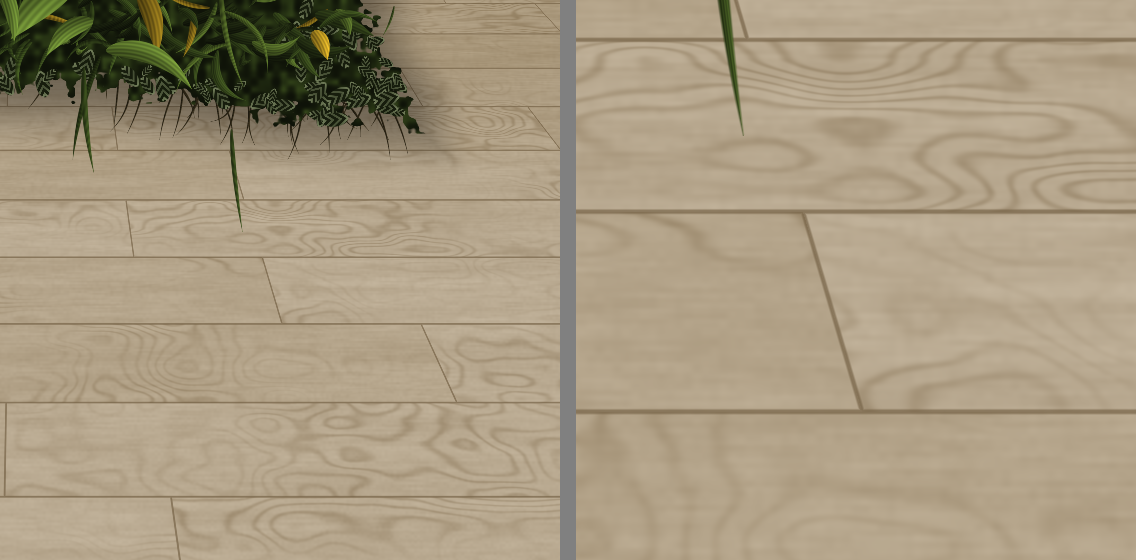
Left: the whole. Right: its middle third, enlarged.
This texture is drawn by a three.js fragment shader. Its source:

```glsl
// Pale oak plank floor in perspective, with a bed of leafy plants at the upper left.
varying vec2 vUv;

const float HORIZON = 1.988;
const float PLANK_LENGTH = 0.63;
const vec3 OAK = vec3(0.735, 0.675, 0.58);
const vec3 TAN_OAK = vec3(0.65, 0.58, 0.465);
const vec3 SEAM = vec3(0.46, 0.385, 0.275);
const vec3 DARK_LEAF = vec3(0.09, 0.115, 0.05);
const vec3 GREEN = vec3(0.24, 0.32, 0.12);
const vec3 BRIGHT = vec3(0.42, 0.54, 0.2);
const vec3 YELLOW = vec3(0.72, 0.58, 0.13);
const vec3 STEM = vec3(0.19, 0.16, 0.09);

float hash(vec2 p) {
  vec3 q = fract(p.xyx * 0.1031);
  q += dot(q, q.yzx + 33.33);
  return fract((q.x + q.y) * q.z);
}

float noise(vec2 p) {
  vec2 i = floor(p), f = fract(p);
  f = f * f * (3.0 - 2.0 * f);
  return mix(mix(hash(i), hash(i + vec2(1, 0)), f.x),
             mix(hash(i + vec2(0, 1)), hash(i + vec2(1, 1)), f.x), f.y);
}

// Four random values for item i of a group
vec4 hash4(float i, float group) {
  return vec4(hash(vec2(i, group)), hash(vec2(i, group + 7.0)),
              hash(vec2(i, group + 13.0)), hash(vec2(i, group + 29.0)));
}

// Contour rings of stretched noise, plus fine fibres
float woodGrain(vec2 q, vec2 seed) {
  vec2 s = q * vec2(11.0, 2.6) + seed;
  float field = noise(s) + 0.3 * noise(s * vec2(2.3, 2.0) + 5.0);
  float ring = pow(0.5 + 0.5 * sin(field * 42.0 + q.y * 9.0), 3.0);
  float patchy = smoothstep(0.35, 0.8, noise(q * vec2(5.0, 1.3) + seed.yx));
  float fibre = noise(q * vec2(45.0, 38.0) + seed) - 0.5;
  float streak = noise(q * vec2(7.0, 9.0) + seed) - 0.5;
  return ring * (0.12 + 0.88 * patchy) + 0.35 * fibre + 0.5 * streak;
}

vec3 plankFloor(vec2 p) {
  float depth = HORIZON - p.y;
  vec2 q = vec2((p.x - 0.04) / depth, 19.035 / depth - 10.152);
  float row = floor(q.y);
  // Each row steps a quarter plank; rows from the fourth up shift by half
  float along = (q.x + 0.017 + 0.1585 * row + 0.315 * step(4.0, row)) / PLANK_LENGTH;
  vec2 id = vec2(floor(along), row) + 20.0;
  float tone = hash(id * 3.7);
  float far = smoothstep(0.5, 1.0, p.y);
  vec3 color = mix(OAK, TAN_OAK, clamp(0.4 * tone * tone + 0.65 * far, 0.0, 1.0));
  color -= vec3(0.075, 0.082, 0.09) * woodGrain(q, id * 4.3);
  color += 0.018 * (noise(p * 190.0) - 0.5);
  // Seams narrow with distance
  float width = 0.00085 * depth;
  float edgeY = min(fract(q.y), 1.0 - fract(q.y)) * depth * depth / 19.035;
  float edgeX = min(fract(along), 1.0 - fract(along)) * PLANK_LENGTH * depth;
  float seam = 1.0 - smoothstep(width * 0.4, width * 1.7, min(edgeX, edgeY));
  return mix(color, SEAM, 0.7 * seam);
}

// Tapered, curved leaf from root to tip, with a lit side and a midrib
vec3 blade(vec3 under, vec2 p, vec2 root, vec2 tip, float bend, float width, vec3 color) {
  vec2 axis = tip - root;
  float len = length(axis);
  vec2 dir = axis / len, q = p - root;
  float t = dot(q, dir) / len, tc = clamp(t, 0.0, 1.0);
  float off = dot(q, vec2(-dir.y, dir.x)) - bend * 4.0 * tc * (1.0 - tc);
  float halfWidth = width * 2.6 * sqrt(tc) * (1.0 - tc);
  float cover = 1.0 - smoothstep(-0.001, 0.001, abs(off) - halfWidth);
  cover *= step(0.0, t) * step(t, 1.0);
  float side = off / width;
  float shade = 0.72 + 0.35 * smoothstep(-0.5, 0.5, side) + 0.12 * sin(side * 16.0);
  shade *= 0.75 + 0.35 * tc;
  return mix(under, color * shade, cover);
}

// Small oval leaf with pale chevron stripes
vec3 stripedLeaf(vec3 under, vec2 p, vec2 center, float angle, float size) {
  vec2 d = p - center;
  vec2 q = vec2(cos(angle) * d.x + sin(angle) * d.y, cos(angle) * d.y - sin(angle) * d.x) / size;
  float cover = 1.0 - smoothstep(0.9, 1.05, length(q * vec2(1.0, 1.9)));
  float stripe = smoothstep(-0.1, 0.5, sin((q.x - abs(q.y) * 1.3) * 11.0));
  vec3 color = mix(DARK_LEAF, vec3(0.5, 0.55, 0.4), stripe * (0.45 + 0.5 * q.x * q.x));
  return mix(under, color, cover);
}

float bedBottom(float x) { return 0.845 - 0.05 * smoothstep(0.15, 0.55, x); }

vec3 plantBed(vec3 color, vec2 p) {
  float right = 0.725 - 0.075 * smoothstep(0.8, 0.95, p.y);
  float inside = min(p.y - bedBottom(p.x), right - p.x);
  color *= 1.0 - 0.36 * smoothstep(-0.12, 0.02, inside);
  // Hanging stems
  for (float i = 0.0; i < 44.0; i++) {
    vec4 r = hash4(i, 3.0);
    vec2 root = vec2(0.7 * sqrt(r.x), bedBottom(0.7 * sqrt(r.x)) + 0.025);
    vec2 tip = root + vec2(0.09 * (r.y - 0.5), -0.03 - 0.08 * r.z);
    color = blade(color, p, root, tip, 0.03 * (r.w - 0.5), 0.0015, STEM);
  }
  // Dark undergrowth with a ragged edge
  float ragged = inside + 0.06 * (noise(p * 55.0) - 0.5) + 0.03 * (noise(p * 130.0) - 0.5);
  vec3 thicket = mix(DARK_LEAF * 0.6, GREEN * 0.85, pow(noise(p * 75.0), 2.0));
  color = mix(color, thicket, smoothstep(0.0, 0.006, ragged));
  // Striped ground leaves, thickest at the right
  for (float i = 0.0; i < 64.0; i++) {
    vec4 r = hash4(i, 61.0);
    vec2 c = vec2(0.52 + 0.19 * r.x, 0.785 + 0.17 * r.y - 0.1 * (r.x - 0.5) * r.y);
    if (mod(i, 3.0) < 1.0) c = vec2(0.55 * r.x, bedBottom(0.55 * r.x) + 0.045 * r.y);
    color = stripedLeaf(color, p, c, 6.283 * r.z, 0.012 + 0.013 * r.w);
  }
  // Arching foliage
  for (float i = 0.0; i < 76.0; i++) {
    vec4 r = hash4(i, 101.0);
    vec2 root = vec2(0.62 * r.x, 0.91 + 0.11 * r.y);
    vec2 tip = root + vec2(0.22 * (r.z - 0.5), 0.05 - 0.15 * r.w);
    vec3 tint = mix(DARK_LEAF, GREEN, r.w * 1.1);
    if (mod(i, 13.0) < 1.0) tint = YELLOW * 0.8;
    if (mod(i, 9.0) < 1.0) tint = BRIGHT * 0.8;
    color = blade(color, p, root, tip, 0.05 * (r.y - 0.5), 0.004 + 0.011 * r.z * r.x, tint);
  }
  // Broad front leaves
  color = blade(color, p, vec2(0.25, 1.02), vec2(0.28, 0.90), 0.01, 0.018, YELLOW * 0.8);
  color = blade(color, p, vec2(0.13, 1.04), vec2(0.02, 0.93), -0.01, 0.03, BRIGHT);
  color = blade(color, p, vec2(0.0, 1.03), vec2(0.025, 0.925), 0.008, 0.014, BRIGHT);
  color = blade(color, p, vec2(0.165, 0.965), vec2(0.083, 0.9), -0.012, 0.016, BRIGHT);
  color = blade(color, p, vec2(0.19, 0.912), vec2(0.343, 0.84), 0.026, 0.018, BRIGHT);
  color = blade(color, p, vec2(0.56, 0.945), vec2(0.585, 0.893), 0.004, 0.014, YELLOW * 1.15);
  color = blade(color, p, vec2(0.57, 0.95), vec2(0.675, 0.96), 0.02, 0.007, GREEN);
  // Slender trailing blades
  color = blade(color, p, vec2(0.18, 0.9), vec2(0.13, 0.715), -0.008, 0.005, GREEN * 0.7);
  color = blade(color, p, vec2(0.15, 0.88), vec2(0.168, 0.69), -0.006, 0.0055, GREEN);
  color = blade(color, p, vec2(0.413, 0.77), vec2(0.433, 0.586), -0.003, 0.004, GREEN);
  color = blade(color, p, vec2(0.395, 1.02), vec2(0.435, 0.845), -0.01, 0.005, BRIGHT * 0.8);
  color = blade(color, p, vec2(0.4, 0.98), vec2(0.478, 0.87), 0.025, 0.005, BRIGHT * 0.8);
  return blade(color, p, vec2(0.704, 0.99), vec2(0.683, 0.935), 0.003, 0.002, GREEN);
}

void main() {
  vec3 color = plankFloor(vUv);
  if (vUv.y > 0.56) color = plantBed(color, vUv);
  gl_FragColor = vec4(color, 1.0);
}
```
